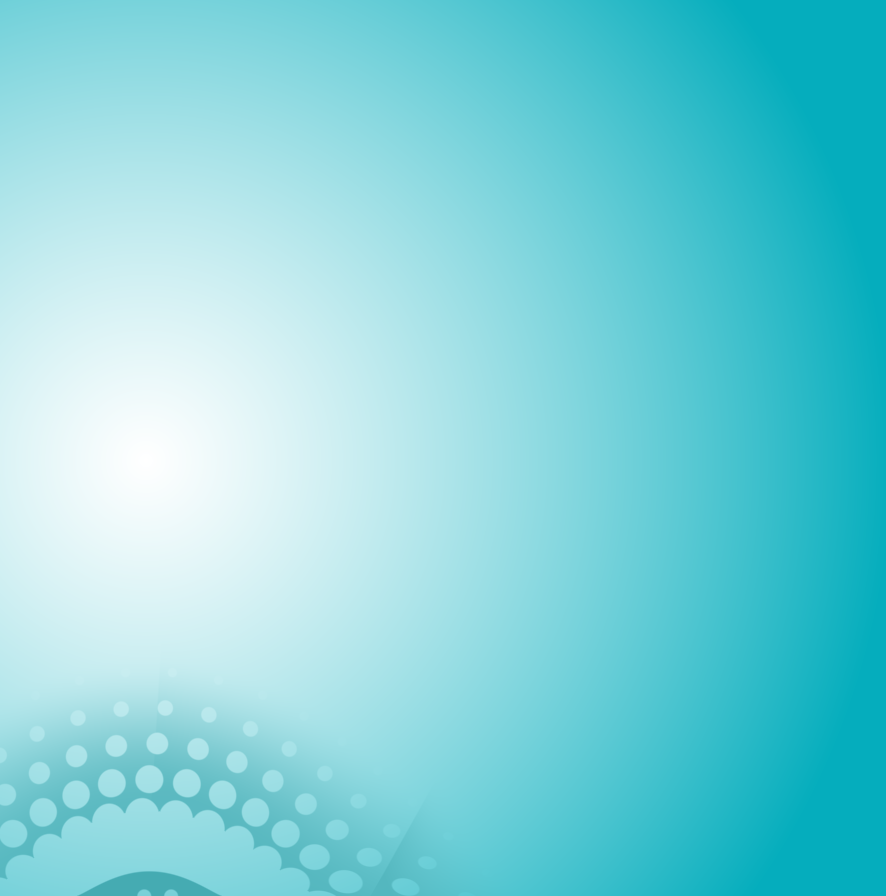
Give the GLSL for this background, as a WebGL 1 fragment shader.

```glsl
precision highp float;
// A soft white glow on a turquoise field, with a shaded halftone arch rising
// from the lower left. The arch is a polar shadow band, and its rows of dots
// and scalloped inner disc are holes that let the glow show through.
uniform vec2 u_resolution;

#define GLOW_CENTER vec2(0.163, 0.486)
#define ARCH_CENTER vec2(0.1667, -0.117)
#define FIELD_COLOR vec3(0.02, 0.68, 0.74)
#define SHADE_COLOR vec3(0.31, 0.70, 0.73)
#define MOUND_COLOR vec3(0.27, 0.67, 0.70)
#define ROW_RADIUS 0.2474
#define ROW_GAP 0.040
#define DOT_RADIUS 0.0156
#define DISC_RADIUS 0.212
#define SHADE_STRENGTH 0.85

// Antialiased coverage of a signed distance, negative inside
float cover(float dist) {
  float pixel = 1.0 / u_resolution.y;
  return 1.0 - smoothstep(-pixel, pixel, dist);
}

// Radial falloff from white to the field colour
vec3 glow(vec2 p) {
  float r = distance(p, GLOW_CENTER);
  float light = 1.0 - 0.82 * r - 0.46 * r * r;
  return mix(FIELD_COLOR, vec3(1.0), clamp(light, 0.0, 1.0));
}

// One row of evenly spaced dots in (angle, radius) space
float dotRow(float row, float angle, float radius, float reach) {
  float spacing = radians(9.8 - 0.65 * row + 0.035 * row * row);
  float phase = radians(2.0 * row - 0.22 * row * row);
  float offset = mod(angle - phase + 0.5 * spacing, spacing) - 0.5 * spacing;
  vec2 d = vec2(offset * reach, radius - ROW_RADIUS - ROW_GAP * row);
  return cover(length(d) - DOT_RADIUS + 0.0035 * row);
}

// Shadow with one crisp edge that fades along the normal
float fold(vec2 p, vec2 origin, vec2 normal, float width) {
  float s = dot(p - origin, normal);
  return cover(-s) * exp(-max(s, 0.0) / width);
}

void main() {
  vec2 p = gl_FragCoord.xy / u_resolution.y;
  vec3 color = glow(p);

  // Polar coordinates of the arch, widening towards its feet
  vec2 q = p - ARCH_CENTER;
  float angle = atan(q.x, q.y);
  float a2 = angle * angle;
  float reach = length(q);
  float radius = reach + 0.0326 * a2 - 0.039 * a2 * a2;

  // Shadow band with two faint folds
  float shade = 1.0 - smoothstep(0.21, 0.385, radius);
  float folds = 0.38 * fold(p, vec2(0.414, 0.0), vec2(0.872, -0.488), 0.045)
              + 0.08 * fold(p, vec2(0.163, 0.0), vec2(0.998, -0.06), 0.06);
  shade += folds * (1.0 - smoothstep(0.32, 0.41, radius));
  shade = min(shade, 1.0) * SHADE_STRENGTH;

  // Inner disc, its scallops and the shrinking rows of dots
  float holes = cover(radius - DISC_RADIUS);
  for (int i = -1; i < 4; i++) {
    holes = max(holes, dotRow(float(i), angle, radius, reach));
  }
  color = mix(color, SHADE_COLOR, shade * (1.0 - 0.96 * holes));

  // Low dark mound with two small pale dots
  float across = q.x / 0.081;
  float hill = 0.0275 * pow(max(1.0 - across * across, 0.0), 1.2);
  float mound = cover(p.y - hill) * step(abs(across), 1.0);
  vec2 eyelet = vec2(abs(p.x - 0.176) - 0.015, p.y + 0.0005);
  mound *= 1.0 - 0.9 * cover(length(eyelet) - 0.0078);
  color = mix(color, MOUND_COLOR, mound);

  gl_FragColor = vec4(color, 1.0);
}
```
